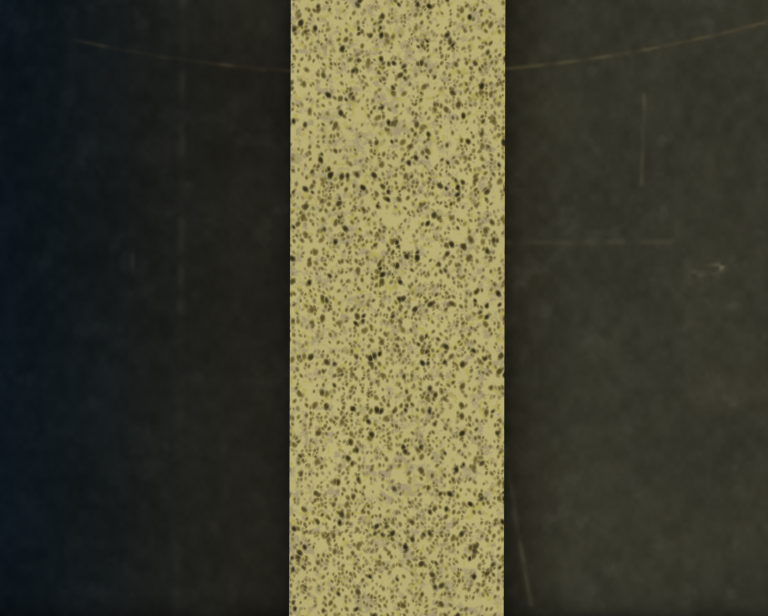
This texture is drawn by a WebGL 2 fragment shader. Its source:

```glsl
#version 300 es
precision highp float;
// A speckled cream stone strip between two dark, scuffed panels.
#define STRIP_LEFT 0.3775
#define STRIP_RIGHT 0.6570
#define STRIP_LEAN 0.0022
#define FINE_CELLS 150.0
#define COARSE_CELLS 105.0
#define FINE_DENSITY 0.42
#define COARSE_DENSITY 0.15
#define SCRATCH_GAIN 0.62
#define MOTTLE 0.05

uniform vec2 u_resolution;
out vec4 outColor;

float hash(vec2 p) {
  vec3 h = fract(vec3(p.xyx) * 0.1031);
  h += dot(h, h.yzx + 33.33);
  return fract((h.x + h.y) * h.z);
}

float noise(vec2 p) {
  vec2 i = floor(p), f = fract(p);
  f = f * f * (3.0 - 2.0 * f);
  return mix(mix(hash(i), hash(i + vec2(1, 0)), f.x),
             mix(hash(i + vec2(0, 1)), hash(i + vec2(1, 1)), f.x), f.y);
}

float fbm(vec2 p) {
  float sum = 0.0, amp = 0.5;
  for (int i = 0; i < 4; i++) {
    sum += amp * noise(p);
    p = p * 2.03 + 17.0;
    amp *= 0.5;
  }
  return sum / 0.9375;
}

// Soft line from a to b; the width is a share of the canvas height
float scratch(vec2 p, vec2 a, vec2 b, float width) {
  vec2 ratio = vec2(u_resolution.x / u_resolution.y, 1.0);
  vec2 d = (b - a) * ratio, r = (p - a) * ratio;
  float dist = length(r - d * clamp(dot(r, d) / dot(d, d), 0.0, 1.0));
  return exp(-dist * dist / (width * width));
}

// Scattered elliptical grains: x is coverage, y is a random shade
vec2 grains(vec2 p, float cells, float density) {
  vec2 g = p * cells, id = floor(g), best = vec2(0.0);
  float soft = 0.16 + cells / u_resolution.y;
  for (int y = -1; y <= 1; y++)
  for (int x = -1; x <= 1; x++) {
    vec2 c = id + vec2(x, y);
    float cluster = 0.25 + 1.5 * fbm(c / cells * 14.0);
    if (hash(c + cells) > density * cluster) continue;
    vec2 d = g - c - 0.15 - 0.7 * vec2(hash(c + 3.7), hash(c + 9.1));
    float turn = 1.8 * (hash(c + 21.3) - 0.5);
    d = mat2(cos(turn), sin(turn), -sin(turn), cos(turn)) * d;
    float radius = mix(0.22, 0.50, hash(c + 5.9));
    float cover = 1.0 - smoothstep(-soft, soft, length(d * vec2(1.2, 0.85)) - radius);
    if (cover > best.x) best = vec2(cover, hash(c + 41.0));
  }
  return best;
}

vec3 panels(vec2 uv, vec2 p) {
  // Blue-black at far left, warm charcoal towards and beyond the strip
  vec3 left = mix(vec3(0.045, 0.080, 0.105), vec3(0.135, 0.130, 0.105), smoothstep(-0.05, 0.36, uv.x));
  vec3 right = mix(vec3(0.165, 0.160, 0.120), vec3(0.210, 0.206, 0.165), smoothstep(0.65, 0.76, uv.x));
  vec3 col = uv.x < 0.5 ? left : right;
  float gap = max(STRIP_LEFT - uv.x, uv.x - STRIP_RIGHT);
  col *= 1.0 - 0.32 * exp(-max(gap, 0.0) * 80.0);
  col *= 0.86 + 0.28 * fbm(p * 6.0);
  // Blotchy surface: fine mottle and faint patches of dust
  float amount = uv.x < 0.5 ? 0.7 * MOTTLE : MOTTLE;
  col += amount * (fbm(p * vec2(60.0, 50.0)) - 0.5);
  col += 0.5 * amount * smoothstep(0.6, 0.85, fbm(p * 26.0 + 5.0));
  col *= 1.0 - 0.30 * exp(-uv.y * 60.0);

  // One shallow arc sweeping across both panels, worn through in places
  float worn = smoothstep(0.25, 0.75, noise(p * 38.0 + 2.0));
  float arc = uv.y - 0.88 - 0.34 * (uv.x - 0.5) * (uv.x - 0.5);
  float wear = exp(-arc * arc / 0.000011) * smoothstep(0.07, 0.14, uv.x);
  vec3 rust = vec3(0.13, 0.10, 0.05) * wear * (0.25 + 0.75 * worn);

  // Long vertical rub and short straight scratches
  float marks = 0.32 * scratch(uv, vec2(0.239, 1.0), vec2(0.235, 0.45), 0.007);
  marks += 0.15 * scratch(uv, vec2(0.235, 0.45), vec2(0.230, 0.0), 0.009);
  marks += 0.35 * scratch(uv, vec2(0.282, 1.0), vec2(0.282, 0.94), 0.004);
  marks += 0.45 * scratch(uv, vec2(0.173, 0.595), vec2(0.173, 0.555), 0.004);
  marks += 0.40 * scratch(uv, vec2(0.839, 0.845), vec2(0.835, 0.70), 0.004);
  marks += 0.30 * scratch(uv, vec2(0.658, 0.606), vec2(0.88, 0.608), 0.005);
  marks += 0.55 * scratch(uv, vec2(0.661, 0.235), vec2(0.691, 0.02), 0.0045);
  marks *= 0.25 + 0.9 * worn;
  // Pale chip and cloudy scuffs
  marks += 1.7 * scratch(uv, vec2(0.905, 0.553), vec2(0.938, 0.567), 0.007) * smoothstep(0.25, 0.8, noise(p * 80.0));
  marks += 0.45 * scratch(uv, vec2(0.93, 0.36), vec2(0.965, 0.37), 0.04) * fbm(p * 25.0);
  marks += 0.40 * scratch(uv, vec2(0.20, 0.75), vec2(0.205, 0.76), 0.025) * fbm(p * 40.0);
  return col + SCRATCH_GAIN * (rust + marks * vec3(0.17, 0.16, 0.12));
}

vec3 stone(vec2 p) {
  vec3 cream = vec3(0.725, 0.685, 0.455), mauve = vec3(0.600, 0.555, 0.430);
  vec3 col = mix(cream, mauve, 0.75 * smoothstep(0.48, 0.78, fbm(p * 95.0)));
  col = mix(col, vec3(0.66, 0.62, 0.27), 0.5 * smoothstep(0.66, 0.9, noise(p * 150.0 + 8.0)));
  col *= 0.97 + 0.06 * fbm(p * 7.0);
  vec2 fine = grains(p, FINE_CELLS, FINE_DENSITY);
  vec2 coarse = grains(p + 4.3, COARSE_CELLS, COARSE_DENSITY);
  col = mix(col, mix(vec3(0.33, 0.29, 0.13), vec3(0.57, 0.52, 0.34), fine.y), fine.x * 0.85);
  return mix(col, mix(vec3(0.13, 0.11, 0.06), vec3(0.44, 0.39, 0.19), coarse.y), coarse.x * 0.92);
}

void main() {
  vec2 uv = gl_FragCoord.xy / u_resolution;
  vec2 p = gl_FragCoord.xy / u_resolution.y;
  float x = uv.x - STRIP_LEAN * (uv.y - 0.5), edge = 0.8 / u_resolution.x;
  float inside = smoothstep(-edge, edge, x - STRIP_LEFT) * smoothstep(-edge, edge, STRIP_RIGHT - x);
  outColor = vec4(mix(panels(uv, p), stone(p), inside), 1.0);
}
```
